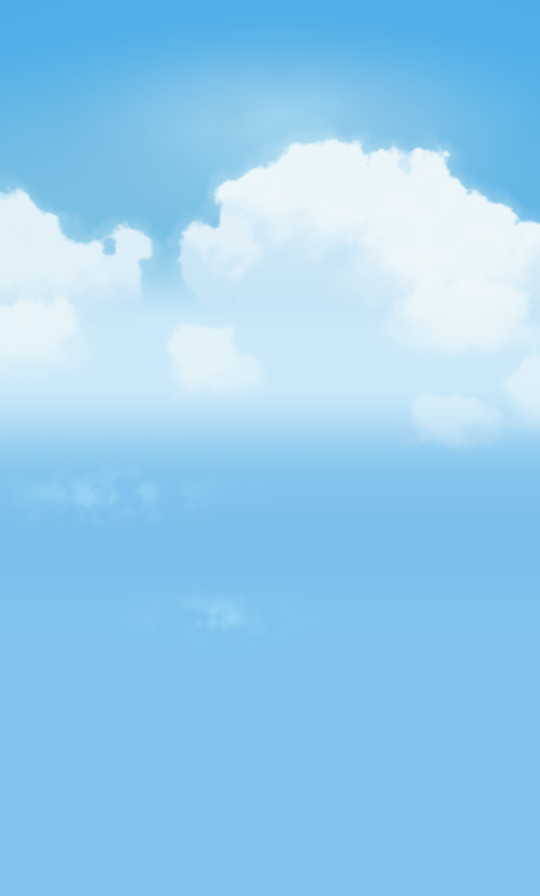
Write a WebGL 1 fragment shader that draws this texture.

```glsl
precision highp float;
// A bright summer sky: a deep blue top, two cumulus banks and a pale haze
// that sinks into plain blue. Clouds are ellipses with edges bent by fractal
// noise, crisp on top and dissolving below. Scene is 60 x 100 units, y down.

uniform vec2 u_resolution;

#define SCENE vec2(60.0, 100.0)
#define DEEP_BLUE vec3(0.31, 0.68, 0.91)
#define GLOW_BLUE vec3(0.62, 0.82, 0.925)
#define MID_BLUE vec3(0.47, 0.75, 0.89)
#define HAZE vec3(0.80, 0.915, 0.975)
#define LOW_BLUE vec3(0.475, 0.75, 0.92)
#define BASE_BLUE vec3(0.50, 0.77, 0.93)
#define CLOUD_SHADE vec3(0.785, 0.90, 0.965)
#define CLOUD_LIGHT vec3(0.935, 0.97, 0.98)
#define EDGE_ROUGHNESS 3.4
#define EDGE_SOFTNESS 0.32

float hash(vec2 p) {
  return fract(sin(dot(p, vec2(127.1, 311.7))) * 43758.5453);
}

float noise(vec2 p) {
  vec2 i = floor(p);
  vec2 f = fract(p);
  f = f * f * (3.0 - 2.0 * f);
  return mix(mix(hash(i), hash(i + vec2(1.0, 0.0)), f.x),
             mix(hash(i + vec2(0.0, 1.0)), hash(i + vec2(1.0)), f.x), f.y);
}

float fbm(vec2 p) {
  float sum = 0.0;
  float gain = 0.5;
  for (int i = 0; i < 5; i++) {
    sum += gain * noise(p);
    p = mat2(1.6, 1.2, -1.2, 1.6) * p + 7.3;
    gain *= 0.5;
  }
  return sum;
}

// Approximate depth inside an ellipse, positive within.
float depth(vec2 p, vec2 centre, vec2 radius) {
  return (1.0 - length((p - centre) / radius)) * min(radius.x, radius.y);
}

// Lit puff: clear upper edge, fading underside.
float puff(vec2 p, vec2 centre, vec2 radius, float rough) {
  float under = smoothstep(-0.3, 0.8, (p.y - centre.y) / radius.y);
  float soft = mix(EDGE_SOFTNESS * 2.0, radius.y * 0.6, under);
  return smoothstep(-soft, soft, depth(p, centre, radius) + rough);
}

float softSpot(vec2 p, vec2 centre, vec2 radius) {
  vec2 d = (p - centre) / radius;
  return exp(-dot(d, d));
}

vec3 sky(vec2 p) {
  vec3 c = mix(DEEP_BLUE, MID_BLUE, smoothstep(2.0, 24.0, p.y));
  c = mix(c, DEEP_BLUE, 0.5 * smoothstep(42.0, 60.0, p.x));
  c = mix(c, GLOW_BLUE, 0.9 * softSpot(p, vec2(31.0, 14.0), vec2(19.0, 7.5)));
  c = mix(c, HAZE, smoothstep(25.0, 37.0, p.y));
  c = mix(c, LOW_BLUE, 0.85 * smoothstep(42.0, 54.0, p.y));
  c = mix(c, LOW_BLUE, smoothstep(50.0, 61.0, p.y));
  return mix(c, BASE_BLUE, smoothstep(61.0, 70.0, p.y));
}

float rightBank(vec2 p) {
  float d = depth(p, vec2(35.8, 22.1), vec2(7.2));
  d = max(d, depth(p, vec2(44.9, 24.7), vec2(8.4)));
  d = max(d, depth(p, vec2(28.8, 24.5), vec2(5.3)));
  d = max(d, depth(p, vec2(52.0, 27.6), vec2(6.7)));
  d = max(d, depth(p, vec2(24.3, 29.5), vec2(4.9)));
  d = max(d, depth(p, vec2(57.6, 31.3), vec2(7.0)));
  return max(d, depth(p, vec2(40.0, 32.0), vec2(17.0, 9.0)));
}

float leftBank(vec2 p) {
  float d = depth(p, vec2(0.5, 24.8), vec2(4.3));
  d = max(d, depth(p, vec2(3.9, 29.3), vec2(5.4)));
  d = max(d, depth(p, vec2(9.2, 31.3), vec2(4.6)));
  d = max(d, depth(p, vec2(14.5, 27.3), vec2(2.1)));
  d = max(d, depth(p, vec2(13.4, 31.0), vec2(3.0)));
  return max(d, depth(p, vec2(3.0, 36.0), vec2(12.0, 6.0)));
}

void main() {
  vec2 p = gl_FragCoord.xy / u_resolution * SCENE;
  p.y = SCENE.y - p.y;
  float detail = fbm(p * 0.42) - 0.48;
  float broad = fbm(p * 0.16 + 11.0) - 0.48;
  float rough = detail * EDGE_ROUGHNESS;
  vec3 color = sky(p);

  // Thin veil high in the sky.
  color += 0.06 * broad * softSpot(p, vec2(33.0, 14.0), vec2(24.0, 6.0));

  // Cloud bodies dissolve into the haze.
  float bank = max(leftBank(p), rightBank(p)) + rough;
  float body = smoothstep(-EDGE_SOFTNESS, EDGE_SOFTNESS * 2.5, bank);
  body = max(body, 0.3 * smoothstep(-1.8, 0.5, bank));
  body *= 1.0 - smoothstep(32.0, 40.0, p.y);

  // Sunlit crowns, kept inside the bodies.
  float wide = rough * 1.3 + broad * 4.0;
  float lit = 0.88 * puff(p, vec2(37.0, 20.5), vec2(12.5, 6.2), wide);
  lit = max(lit, 0.9 * puff(p, vec2(50.0, 26.0), vec2(10.2, 8.4), wide));
  lit = max(lit, 0.6 * puff(p, vec2(25.8, 26.3), vec2(3.0, 2.4), wide));
  lit = max(lit, 0.65 * puff(p, vec2(3.5, 28.0), vec2(8.5, 6.5), wide));
  lit = max(lit, 0.5 * puff(p, vec2(14.3, 28.0), vec2(3.0, 3.2), wide));
  lit = clamp(lit + detail * 0.25 * lit, 0.0, 1.0);
  color = mix(color, mix(CLOUD_SHADE, CLOUD_LIGHT, lit), body);

  // Nearer puffs floating in the haze.
  float near = 0.75 * puff(p, vec2(51.5, 35.0), vec2(7.8, 3.7), rough);
  near = max(near, 0.7 * puff(p, vec2(2.5, 37.0), vec2(6.2, 3.9), rough));
  near = max(near, 0.65 * puff(p, vec2(22.8, 39.8), vec2(3.6, 3.9), rough));
  near = max(near, 0.5 * puff(p, vec2(24.5, 42.0), vec2(4.5, 2.5), rough));
  near = max(near, 0.4 * puff(p, vec2(50.5, 46.4), vec2(5.8, 2.3), rough));
  near = max(near, 0.5 * puff(p, vec2(60.0, 43.5), vec2(3.6, 3.8), rough));
  color = mix(color, CLOUD_LIGHT, near);

  // Faint wisps in the lower blue.
  float wisp = softSpot(p, vec2(12.0, 55.5), vec2(9.0, 2.5));
  wisp += softSpot(p, vec2(24.0, 68.8), vec2(6.0, 2.0));
  color += vec3(0.17, 0.11, 0.05) * wisp * smoothstep(-0.12, 0.25, detail) * 0.6;

  gl_FragColor = vec4(clamp(color, 0.0, 1.0), 1.0);
}
```
